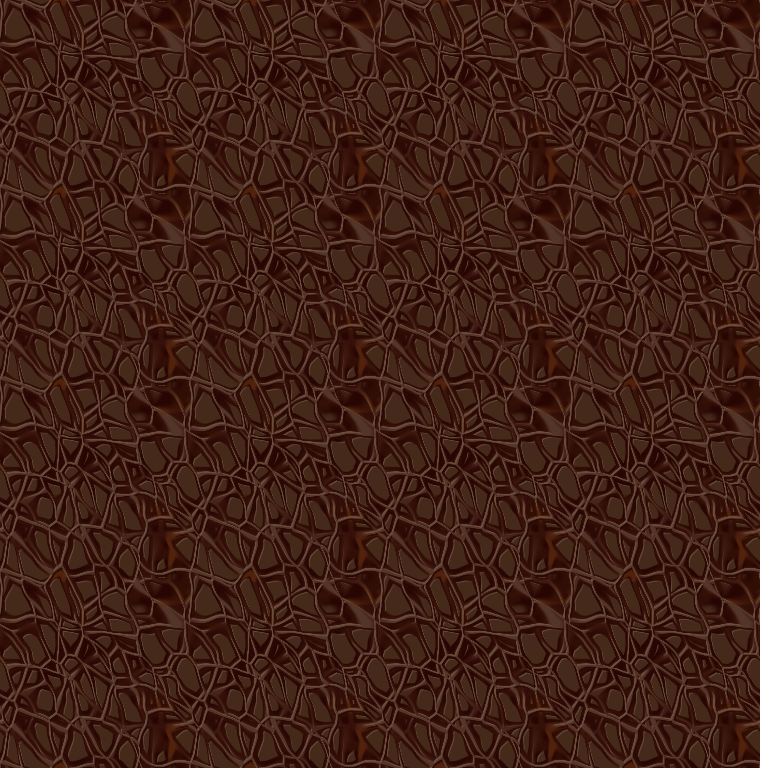
A WebGL 2 fragment shader for this texture:

```glsl
#version 300 es
precision highp float;
// Embossed dark brown leather: tangled pale creases over flat pads and deep red pits.

uniform vec2 u_resolution;
out vec4 fragColor;

const float TILES = 4.0;
const vec3 PIT = vec3(0.15, 0.02, 0.01);
const vec3 PIT_LIGHT = vec3(0.19, 0.05, 0.02);
const vec3 RED_EDGE = vec3(0.24, 0.09, 0.05);
const vec3 PAD = vec3(0.27, 0.16, 0.10);
const vec3 CREASE = vec3(0.33, 0.21, 0.16);
const vec3 HIGHLIGHT = vec3(0.42, 0.31, 0.25);
const vec3 RUST = vec3(0.36, 0.16, 0.05);

struct Surface {
    float crease;
    float pad;
    float gap;
    float height;
};

float hash(vec2 p, float seed) {
    return fract(sin(dot(p, vec2(127.1, 311.7)) + seed * 74.7) * 43758.545);
}

vec2 hash2(vec2 p, float seed) {
    return vec2(hash(p, seed), hash(p, seed + 5.3));
}

// Value noise that wraps after "period" cells
float noise(vec2 p, float period, float seed) {
    p *= period;
    vec2 i = floor(p);
    vec2 f = fract(p);
    f = f * f * (3.0 - 2.0 * f);
    vec2 lo = mod(i, period);
    vec2 hi = mod(i + 1.0, period);
    float bottom = mix(hash(lo, seed), hash(vec2(hi.x, lo.y), seed), f.x);
    float top = mix(hash(vec2(lo.x, hi.y), seed), hash(hi, seed), f.x);
    return mix(bottom, top, f.y);
}

// Wraps a cell of the leaning grid: each full turn upwards shifts it by "lean"
vec2 wrapCell(vec2 cell, vec2 count, float lean) {
    float turn = floor(cell.y / count.y);
    cell -= turn * vec2(lean, count.y);
    return vec2(mod(cell.x, count.x), cell.y);
}

// Gap between the two nearest cell points, in tile units; zero along creases
float creaseGap(vec2 p, vec2 count, float lean, float seed) {
    vec2 q = vec2(p.x * count.x + p.y * lean, p.y * count.y);
    vec2 base = floor(q);
    vec2 f = q - base;
    float nearest = 9.0;
    float second = 9.0;
    for (int y = -1; y <= 1; y++) {
        for (int x = -1; x <= 1; x++) {
            vec2 offset = vec2(x, y);
            vec2 jitter = hash2(wrapCell(base + offset, count, lean), seed);
            float d = length(offset + jitter - f);
            second = min(second, max(nearest, d));
            nearest = min(nearest, d);
        }
    }
    return (second - nearest) / sqrt(count.x * count.y);
}

float creaseLine(float gap) {
    return 1.0 - smoothstep(0.0045, 0.017, gap);
}

// Two crossing crease networks with raised pads between them
Surface leather(vec2 p) {
    vec2 bend = vec2(noise(p, 5.0, 1.0), noise(p, 5.0, 2.0)) - 0.5;
    vec2 ripple = vec2(noise(p, 13.0, 3.0), noise(p, 13.0, 4.0)) - 0.5;
    vec2 q = p + 0.06 * bend + 0.022 * ripple;
    float fine = creaseGap(q, vec2(8.0, 5.0), 3.0, 6.0);
    float wide = creaseGap(q + 0.03 * bend.yx, vec2(5.0, 4.0), 1.0, 7.0);
    float fade = noise(p, 7.0, 8.0);
    float fineLine = creaseLine(fine) * smoothstep(0.1, 0.5, fade);
    float wideLine = creaseLine(wide) * smoothstep(0.9, 0.5, fade);

    Surface s;
    s.gap = min(fine, wide);
    s.crease = max(fineLine, wideLine);
    float swell = s.gap + 0.045 * (noise(p, 11.0, 9.0) - 0.5);
    s.pad = smoothstep(0.034, 0.048, swell) * (1.0 - s.crease);
    s.height = s.crease + 0.5 * s.pad;
    return s;
}

void main() {
    vec2 p = gl_FragCoord.xy / u_resolution * TILES;
    Surface s = leather(p);

    // Relief lit from the upper left
    vec2 toLight = 0.009 * normalize(vec2(-1.0, 1.0));
    float slope = s.height - leather(p + toLight).height;

    // Pits, with reddish feet along the creases
    float mottle = noise(p, 17.0, 10.0);
    float foot = 1.0 - smoothstep(0.012, 0.032, s.gap);
    vec3 color = mix(PIT, PIT_LIGHT, smoothstep(0.25, 0.7, mottle));
    color = mix(color, RED_EDGE, 0.6 * foot);
    color = mix(color, RUST, 0.7 * foot * smoothstep(0.72, 0.88, noise(p, 9.0, 11.0)));

    // Pads and creases, then light and shade
    color = mix(color, PAD, s.pad);
    color = mix(color, CREASE, s.crease);
    color = mix(color, HIGHLIGHT, 0.9 * smoothstep(0.1, 0.6, slope));
    color = mix(color, PIT, 0.75 * smoothstep(0.1, 0.65, -slope));
    fragColor = vec4(color, 1.0);
}
```
